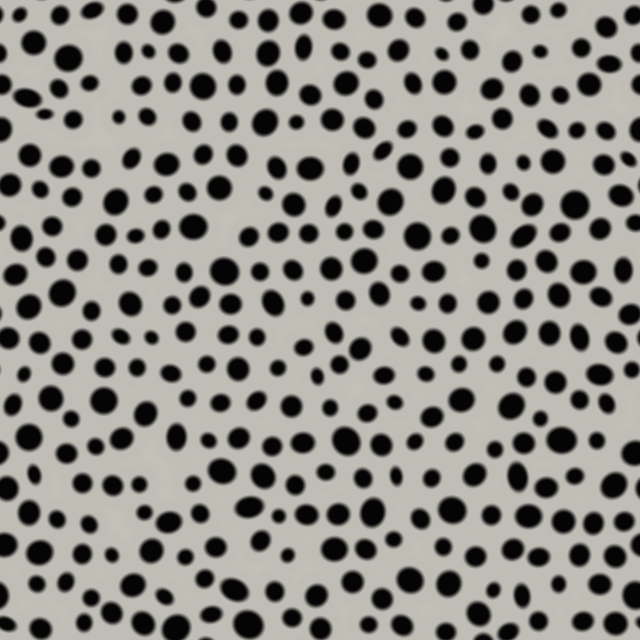
A Shadertoy shader for this pattern:

```glsl
// Soft black spots of mixed size, spaced evenly but irregularly on warm grey.
// A staggered, jittered grid of seeds is relaxed by one repulsion step; crowded
// spots shrink and some are stretched. Cell indices wrap, so the canvas tiles.

#define GRID 18          // cells per side, even so that the stagger wraps
#define JITTER 0.33      // random offset of a seed, in cells
#define GAP 0.35         // wanted clearance between spots
#define R_MIN 0.19       // smallest base radius
#define R_MAX 0.36       // largest base radius
#define CROWDING 0.5     // shrinkage of crowded spots
#define STRETCH 0.5      // elongation of the rare oval spots
#define EDGE 0.18        // width of the soft rim
#define BRIDGE 0.08      // blending of spots that nearly touch
#define GLOW 0.02        // lightening of the open ground

const vec3 GROUND = vec3(0.752, 0.741, 0.712);
const vec3 INK = vec3(0.015);

// Three random values in 0..1 for a wrapped cell index.
vec3 hash3(ivec2 cell, int salt) {
    ivec2 wrapped = (cell + 2 * GRID) % GRID;
    uvec3 v = uvec3(uint(wrapped.x), uint(wrapped.y), uint(salt));
    v = v * 1664525u + 1013904223u;
    v.x += v.y * v.z; v.y += v.z * v.x; v.z += v.x * v.y;
    v ^= v >> 16u;
    v.x += v.y * v.z; v.y += v.z * v.x; v.z += v.x * v.y;
    return vec3(v >> 8u) / 16777216.0;
}

// Seed of a cell: position in xy, base radius in z.
vec3 seed(ivec2 cell) {
    vec3 h = hash3(cell, 1);
    float stagger = (cell.y & 1) == 0 ? 0.25 : 0.75;
    vec2 position = vec2(cell) + vec2(stagger, 0.5) + JITTER * (2.0 * h.xy - 1.0);
    return vec3(position, mix(R_MIN, R_MAX, h.z));
}

// Seed pushed away from its neighbours and shrunk where it is crowded.
vec3 relaxedSeed(ivec2 cell) {
    vec3 spot = seed(cell);
    vec2 push = vec2(0.0);
    float crowd = 0.0;
    for (int y = -1; y <= 1; y++)
    for (int x = -1; x <= 1; x++) {
        if (x == 0 && y == 0) continue;
        vec3 other = seed(cell + ivec2(x, y));
        vec2 away = spot.xy - other.xy;
        float dist = max(length(away), 0.001);
        float overlap = max(spot.z + other.z + GAP - dist, 0.0);
        push += 0.5 * overlap * away / dist;
        crowd += overlap;
    }
    push *= min(1.0, 0.3 / max(length(push), 0.001));
    float scale = clamp(1.15 - CROWDING * crowd, 0.4, 1.15);
    return vec3(spot.xy + push, spot.z * scale);
}

// Approximate signed distance to the oval spot of a cell.
float spotDistance(vec2 p, ivec2 cell) {
    vec3 spot = relaxedSeed(cell);
    vec3 h = hash3(cell, 2);
    float angle = 3.14159 * h.x;
    float aspect = sqrt(1.0 + 0.16 * h.y + STRETCH * pow(h.z, 9.0));
    vec2 axis = vec2(cos(angle), sin(angle));
    vec2 d = p - spot.xy;
    vec2 q = vec2(dot(d, axis) / aspect, dot(d, vec2(-axis.y, axis.x)) * aspect);
    return length(q) - spot.z;
}

// Polynomial smooth minimum.
float smoothMin(float a, float b, float k) {
    float h = max(k - abs(a - b), 0.0) / k;
    return min(a, b) - 0.25 * k * h * h;
}

void mainImage(out vec4 fragColor, in vec2 fragCoord) {
    vec2 p = fragCoord / iResolution.xy * float(GRID);
    ivec2 home = ivec2(floor(p));

    // Distance to the nearest spot
    float dist = 2.0;
    for (int y = -1; y <= 1; y++)
    for (int x = -1; x <= 1; x++)
        dist = smoothMin(dist, spotDistance(p, home + ivec2(x, y)), BRIDGE);

    // Soft rim, never thinner than a pixel
    float rim = 0.5 * max(EDGE, 1.5 * float(GRID) / iResolution.y);
    float open = smoothstep(-rim, rim, dist);
    vec3 ground = GROUND * (1.0 + GLOW * smoothstep(0.2, 0.6, dist));
    fragColor = vec4(mix(INK, ground, open), 1.0);
}
```
